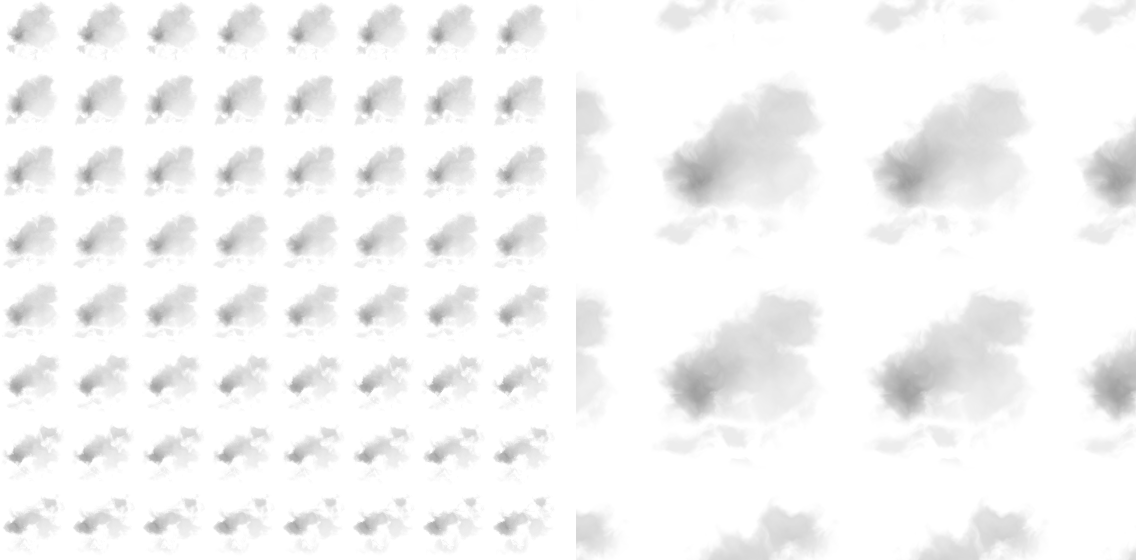
Left, the full canvas; right, a detail of the centre.
Write a Shadertoy shader that draws this pattern.

```glsl
// An 8 by 8 sheet of smoke frames on white, read from the top left.
// Each frame blends drifting ellipses, roughens their edge with 3D value noise,
// and shades a dark core, a grey diagonal plume and pale, thinning wisps.

const float GRID = 8.0;
const vec3 PAPER = vec3(1.0);

float hash(vec3 p) {
    p = fract(p * 0.1031);
    p += dot(p, p.zyx + 31.32);
    return fract((p.x + p.y) * p.z);
}

float noise(vec3 p) {
    vec3 i = floor(p), f = fract(p);
    f = f * f * (3.0 - 2.0 * f);
    vec2 e = vec2(0.0, 1.0);
    vec4 front = vec4(hash(i), hash(i + e.yxx), hash(i + e.xyx), hash(i + e.yyx));
    vec4 back = vec4(hash(i + e.xxy), hash(i + e.yxy), hash(i + e.xyy), hash(i + e.yyy));
    vec4 z = mix(front, back, f.z);
    vec2 y = mix(z.xy, z.zw, f.y);
    return mix(y.x, y.y, f.x);
}

float fbm(vec3 p) {
    float sum = 0.0, gain = 0.533;
    for (int i = 0; i < 4; i++) {
        sum += gain * noise(p);
        p = p * vec3(2.03, 2.03, 1.4) + 17.3;
        gain *= 0.5;
    }
    return sum;
}

float ellipse(vec2 p, vec2 centre, vec2 radii) {
    return (length((p - centre) / radii) - 1.0) * min(radii.x, radii.y);
}

float segment(vec2 p, vec2 a, vec2 b) {
    vec2 ab = b - a;
    return length(p - a - ab * clamp(dot(p - a, ab) / dot(ab, ab), 0.0, 1.0));
}

float blend(float a, float b, float k) {
    float h = max(k - abs(a - b), 0.0) / k;
    return min(a, b) - 0.25 * h * h * k;
}

float glow(float dist, float width) {
    return exp(-dist * dist / (width * width));
}

// Darkness of the main cloud; age runs from 0 to 1.
float cloud(vec2 p, float age, float grain) {
    vec2 core = mix(vec2(0.26, 0.51), vec2(0.21, 0.47), age);
    vec2 middle = mix(vec2(0.46, 0.61), vec2(0.45, 0.59), age);
    vec2 top = mix(vec2(0.61, 0.82), vec2(0.74, 0.79), age);
    vec2 side = mix(vec2(0.64, 0.53), vec2(0.65, 0.47), age);

    float d = ellipse(p, core, mix(vec2(0.17, 0.16), vec2(0.14, 0.13), age));
    d = blend(d, ellipse(p, middle, mix(vec2(0.23, 0.25), vec2(0.23, 0.15), age)), 0.08);
    d = blend(d, ellipse(p, top, vec2(0.15, 0.12)), 0.08);
    d = blend(d, ellipse(p, side, mix(vec2(0.17, 0.23), vec2(0.18, 0.15), age)), 0.05);
    d += (grain - 0.5) * mix(0.18, 0.28, age);

    float cover = smoothstep(0.025, mix(-0.07, -0.09, age), d);
    float plume = mix(0.11, 0.09, age) * glow(segment(p, core, top), 0.18);
    float dark = 0.19 * glow(length((p - core) * vec2(1.0, 0.85)), 0.13);
    float gap = 0.04 * age * glow(length(p - vec2(0.49, 0.44)), 0.09);
    return cover * max(0.07 + plume + dark - gap, 0.0) * (0.6 + 0.8 * grain);
}

// Small puff at the lower left, sinking and thinning with age.
float strayPuff(vec2 p, float age, float grain) {
    vec2 centre = mix(vec2(0.14, 0.31), vec2(0.19, 0.11), age);
    float d = ellipse(p, centre, mix(vec2(0.07, 0.06), vec2(0.06, 0.035), age));
    d = blend(d, segment(p, centre, centre + vec2(0.15, 0.08)) - 0.018, 0.04);
    d += (grain - 0.5) * 0.13;
    return 0.13 * (1.0 - 0.8 * age) * smoothstep(0.02, -0.03, d);
}

// Broken, nearly white streaks under the cloud.
float wisps(vec2 p, float age, float grain) {
    vec2 centre = mix(vec2(0.47, 0.24), vec2(0.38, 0.24), age);
    float area = smoothstep(1.0, 0.3, length((p - centre) / vec2(0.27, 0.17)));
    return 0.075 * area * smoothstep(0.44, 0.66, grain);
}

void mainImage(out vec4 fragColor, in vec2 fragCoord) {
    vec2 sheet = fragCoord / iResolution.xy * GRID;
    vec2 cell = floor(sheet);
    vec2 p = fract(sheet);
    float frame = (GRID - 1.0 - cell.y) * GRID + cell.x;
    float age = frame / (GRID * GRID - 1.0);

    // Noise drifts and churns slowly from one frame to the next.
    vec3 q = vec3((p - age * vec2(0.06, -0.02)) * 7.0, age * 4.0);
    vec2 warp = vec2(fbm(q + 5.7), fbm(q + 41.2)) - 0.5;
    vec2 bent = p + 0.11 * warp;
    float grain = fbm(q * vec3(1.5, 1.5, 1.0) + vec3(warp * 1.5, 9.0));

    float smoke = cloud(bent, age, grain);
    smoke = max(smoke, strayPuff(bent, age, grain));
    smoke = max(smoke, wisps(bent, age, grain));
    fragColor = vec4(PAPER - smoke, 1.0);
}
```
